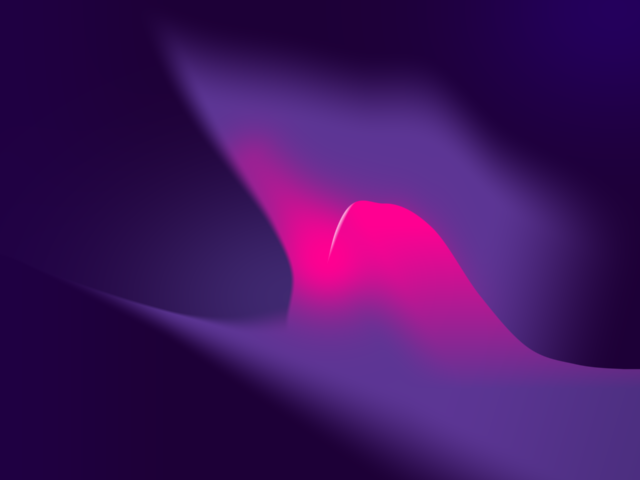
Write a WebGL 2 fragment shader that draws this background.

```glsl
#version 300 es
precision highp float;
// Folded violet sheets on a dark ground, with a glowing pink crest in the middle.
// Fold outlines are short splines; each sheet is a mix of soft masks and gaussian
// glows, layered from back to front. Lengths are in canvas heights, y pointing up.
uniform vec2 u_resolution;
out vec4 outColor;

const vec3 INK = vec3(0.115, 0.0, 0.215);
const vec3 INDIGO = vec3(0.14, 0.0, 0.36);
const vec3 DUSK = vec3(0.25, 0.16, 0.44);
const vec3 VIOLET = vec3(0.36, 0.21, 0.58);
const vec3 HOT_PINK = vec3(1.0, 0.0, 0.57);
const vec3 GLINT = vec3(1.0, 0.78, 0.92);

// Evenly spaced knots of the fold outlines
const float TOP[8] = float[8](0.905, 0.865, 0.84, 0.806, 0.788, 0.653, 0.575, 0.505);
const float RIDGE[8] = float[8](0.04, 0.521, 0.576, 0.526, 0.384, 0.276, 0.241, 0.231);
const float PETAL_SIDE[8] = float[8](0.598, 0.609, 0.568, 0.502, 0.434, 0.378, 0.333, 0.295);
const float PETAL_BASE[8] = float[8](0.47, 0.431, 0.396, 0.365, 0.34, 0.326, 0.335, 0.35);

// Catmull-Rom curve through the knots, s counted in knots
float spline(float knots[8], float s) {
  s = clamp(s, 0.0, 6.9999);
  int i = int(s);
  float t = s - float(i);
  float a = knots[max(i - 1, 0)], b = knots[i];
  float c = knots[i + 1], d = knots[min(i + 2, 7)];
  return b + 0.5 * t * (c - a + t * (2.0 * a - 5.0 * b + 4.0 * c - d
         + t * (3.0 * (b - c) + d - a)));
}

// 0 to 1 across a soft edge at d = 0
float edge(float d, float softness) {
  return smoothstep(-softness, softness, d);
}

float glow(vec2 offset, vec2 radius) {
  vec2 q = offset / radius;
  return exp(-dot(q, q));
}

// Position along the segment ab and distance from it
vec2 segment(vec2 p, vec2 a, vec2 b) {
  vec2 ab = b - a;
  float t = clamp(dot(p - a, ab) / dot(ab, ab), 0.0, 1.0);
  return vec2(t, length(p - a - ab * t));
}

float screen(float a, float b) {
  return 1.0 - (1.0 - a) * (1.0 - b);
}

float ridgeHeight(float x) {
  return spline(RIDGE, (x - 0.6) / 0.1);
}

// Signed distance to the crest line, positive above it
float ridgeDistance(vec2 p) {
  float h = 0.002;
  float slope = (ridgeHeight(p.x + h) - ridgeHeight(p.x - h)) / (2.0 * h);
  return (p.y - ridgeHeight(p.x)) / sqrt(1.0 + slope * slope);
}

vec3 backdrop(vec2 p) {
  vec3 c = mix(INK, INDIGO, glow(p - vec2(1.28, 0.98), vec2(0.3, 0.24)));
  return mix(c, INDIGO, 0.3 * smoothstep(0.4, 0.0, p.x));
}

// Pink shared by both sides of the crest: a round core and a wing up the left
float corePink(vec2 p) {
  vec2 wing = segment(p, vec2(0.53, 0.655), vec2(0.67, 0.49));
  float wingPink = mix(0.38, 0.65, wing.x) * exp(-pow(wing.y / 0.07, 2.0));
  return screen(glow(p - vec2(0.685, 0.462), vec2(0.12, 0.108)), wingPink);
}

// Pink running down the front of the crest
float bandPink(vec2 p) {
  float side = p.x - 0.79 - 0.62 * (0.418 - p.y);
  return clamp((p.y - 0.19) / 0.34, 0.0, 1.0) * smoothstep(-0.09, 0.05, side);
}

vec3 sheets(vec2 p, vec3 ground, float pixel) {
  float d = ridgeDistance(p);
  float core = corePink(p);

  // Back sheet, fading at the top and the right
  float topMask = edge(spline(TOP, (p.x - 0.3) / 0.15) - p.y, 0.095);
  float rightFade = 1.0 - smoothstep(1.0, 1.36, p.x + 0.25 * (0.5 - p.y));
  float haze = 0.22 * exp(-max(d, 0.0) / 0.025) * smoothstep(0.3, 0.5, p.y)
             * smoothstep(0.74, 0.86, p.x);
  vec3 back = mix(VIOLET, HOT_PINK, screen(core, haze));
  back = mix(ground, back, topMask * rightFade);

  // Front sheet below the crest, with a thin highlight on its left flank
  vec3 front = mix(VIOLET, DUSK, 0.6 * smoothstep(0.95, 1.5, p.x + 0.3 * (0.3 - p.y)));
  front = mix(front, HOT_PINK, screen(core, bandPink(p)));
  float along = clamp((p.x - 0.68) / 0.065, 0.0, 1.0);
  float width = 0.011 * sin(3.14159 * along) + 0.0001;
  front = mix(front, GLINT, 0.85 * smoothstep(-width, 0.0, d) * smoothstep(0.0, 0.25, along)
              * smoothstep(1.0, 0.6, along));
  vec3 c = mix(back, front, edge(-d, max(0.002, pixel)));

  // Wide falloff along the lower diagonal
  float lower = p.y - 0.3 + 0.52 * (p.x - 0.4);
  return mix(ground, c, edge(lower, 0.035 + 0.16 * clamp(p.x - 0.35, 0.0, 0.5)));
}

void main() {
  vec2 p = gl_FragCoord.xy / u_resolution.y;
  float pixel = 1.0 / u_resolution.y;
  vec3 ground = backdrop(p);
  vec3 color = sheets(p, ground, pixel);

  // Dark petal over the left, lit at its lower right tip
  vec3 petal = mix(ground, DUSK, glow(p - vec2(0.62, 0.38), vec2(0.36, 0.25)));
  float side = spline(PETAL_SIDE, (p.y - 0.33) / 0.1) - p.x;
  float base = p.y - spline(PETAL_BASE, p.x / 0.1);
  float mask = edge(side, mix(0.004, 0.035, smoothstep(0.42, 0.85, p.y)) + pixel)
             * edge(base, mix(0.002, 0.03, smoothstep(0.35, 0.62, p.x)) + pixel);
  outColor = vec4(mix(color, petal, mask), 1.0);
}
```
